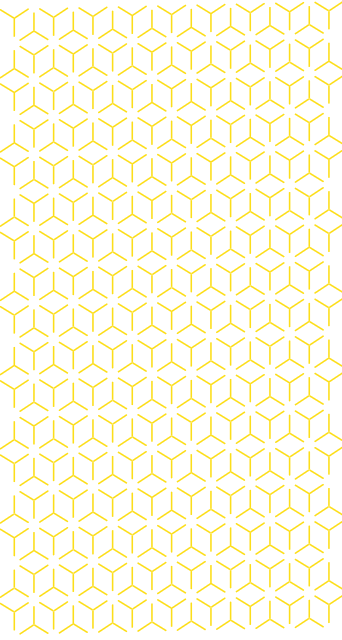
Reproduce this pattern procedurally as a Shadertoy shader.

```glsl
const vec3 PAPER = vec3(1.0);
const vec3 YELLOW = vec3(0.99, 0.87, 0.10);

const vec2 PITCH = vec2(0.0575, 0.1085);   // column and row spacing, in canvas widths
const vec2 FIRST = vec2(0.0418, 0.0535);   // first junction, from the top left
const vec2 LAST_CELL = vec2(16.0);
const float SHEAR = 0.0235;                // rows climb gently to the right
const float JUNCTION_DROP = 0.0385;        // inverted junctions sit lower in their row
const float LINE_WIDTH = 0.0046;
const vec2 ARM = vec2(0.0402, -0.0256);
const float STEM = 0.0518;

float hash(vec2 p) {
    return fract(sin(dot(p, vec2(127.1, 311.7))) * 43758.5);
}

float segment(vec2 p, vec2 tip) {
    return length(p - tip * clamp(dot(p, tip) / dot(tip, tip), 0.0, 1.0));
}

// Three spokes: mirrored arms and a stem, y pointing down
float tripod(vec2 p) {
    float arms = segment(vec2(abs(p.x), p.y), ARM);
    return min(arms, segment(p, vec2(0.0, STEM)));
}

float coverage(float dist, float pixel) {
    return clamp(0.5 - dist / pixel, 0.0, 1.0);
}

// Ink of one tripod; parity of the cell decides which way it points
float cellInk(vec2 p, vec2 cell, float pixel) {
    float inverted = mod(cell.x + cell.y, 2.0);
    vec2 q = p - cell * PITCH - vec2(0.0, JUNCTION_DROP * inverted);
    q.y *= 1.0 - 2.0 * inverted;
    float ink = coverage(tripod(q) - 0.5 * LINE_WIDTH, pixel);

    // Slightly faded joint, uneven between repeats
    float fade = 0.35 * hash(cell) * (1.0 - smoothstep(0.0, LINE_WIDTH, length(q)));
    return ink * (1.0 - fade);
}

float latticeInk(vec2 p, float pixel) {
    float row = floor((p.y - 0.5 * JUNCTION_DROP) / PITCH.y + 0.5);
    float column = floor(p.x / PITCH.x + 0.5);
    float ink = 0.0;
    for (int i = -1; i <= 1; i++) {
        vec2 cell = vec2(column + float(i), row);
        // The field holds whole tripods only
        if (cell == clamp(cell, vec2(0.0), LAST_CELL)) {
            ink = max(ink, cellInk(p, cell, pixel));
        }
    }
    return ink;
}

void mainImage(out vec4 fragColor, in vec2 fragCoord) {
    float pixel = 1.0 / iResolution.x;
    vec2 p = vec2(fragCoord.x, iResolution.y - fragCoord.y) * pixel - FIRST;
    p.y += SHEAR * p.x;
    fragColor = vec4(mix(PAPER, YELLOW, latticeInk(p, pixel)), 1.0);
}
```
